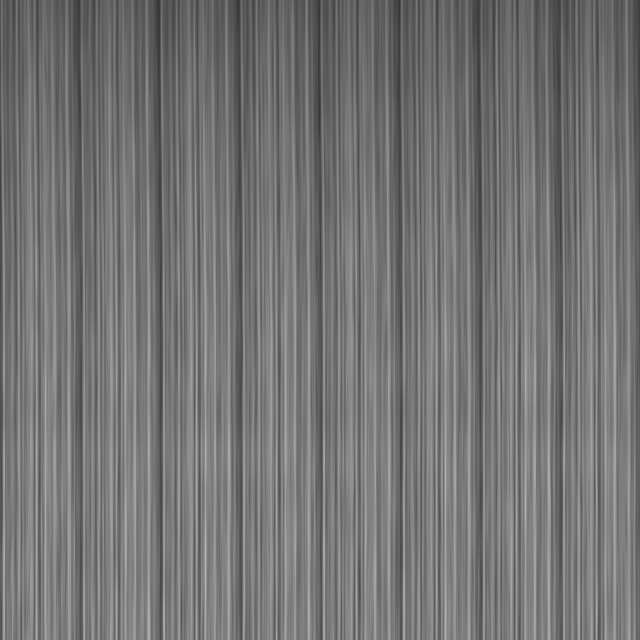
Reproduce this texture procedurally as a WebGL 2 fragment shader.

```glsl
#version 300 es
precision highp float;

uniform vec2 u_resolution;
out vec4 fragColor;

const float TAU = 6.28319;
const float FOLDS = 8.0;            // pleats across the canvas
const float BASE_TONE = 0.435;
const float PLATEAU_LIFT = 0.065;
const float SHADOW_DEPTH = 0.08;
const float CREASE_CONTRAST = 0.13;
const float COARSE_CONTRAST = 0.06;
const float FINE_CONTRAST = 0.095;
const float STRAY_CONTRAST = 0.035;
const float FIBRE_CONTRAST = 0.09;
const float SIDEWAYS_DRIFT = 0.03;  // in folds, towards the top
const vec2 FIBRE_DENSITY = vec2(500.0, 14.0);

float hash(vec2 p) {
    vec3 q = fract(vec3(p.xyx) * 0.1031);
    q += dot(q, q.yzx + 33.33);
    return fract((q.x + q.y) * q.z);
}

// Soft line at a centre, wrapping once per fold
float ridge(float u, float centre, float width) {
    float d = abs(fract(u - centre + 0.5) - 0.5) / width;
    return exp(-d * d);
}

// Cellular lines of alternating sign, strength swaying with height
float streaks(float u, float cells, float period, float y, float seed) {
    float x = u * cells;
    float sum = 0.0;
    for (float k = -1.0; k <= 1.0; k++) {
        float cell = floor(x) + k;
        vec2 id = vec2(mod(cell, cells * period), seed);
        float centre = cell + 0.2 + 0.6 * hash(id);
        float width = mix(0.25, 0.5, hash(id + 17.0));
        float side = mod(id.x, 2.0) * 2.0 - 1.0;
        float tone = side * mix(-0.15, 1.0, hash(id + 41.0));
        float sway = 0.85 + 0.15 * sin(3.0 * y + TAU * hash(id + 73.0));
        float d = (x - centre) / width;
        sum += tone * sway * exp(-d * d);
    }
    return sum;
}

// Stretched smooth noise for short fibres, each column shifted in height
float fibres(vec2 p) {
    float column = floor(p.x);
    float across = smoothstep(0.0, 1.0, fract(p.x));
    float side[2];
    for (int k = 0; k < 2; k++) {
        float c = column + float(k);
        float h = p.y + hash(vec2(c, 5.0));
        float row = floor(h);
        float along = smoothstep(0.0, 1.0, fract(h));
        side[k] = mix(hash(vec2(c, row)), hash(vec2(c, row + 1.0)), along);
    }
    return mix(side[0], side[1], across) - 0.5;
}

// Broad light and shade of one pleat
float pleat(float u) {
    float t = fract(u);
    float plateau = smoothstep(0.21, 0.27, t) * (1.0 - smoothstep(0.68, 0.75, t));
    float shadow = ridge(u, 0.985, 0.055) + 0.5 * ridge(u, 0.74, 0.025);
    return PLATEAU_LIFT * plateau - SHADOW_DEPTH * shadow;
}

// Crisp creases and glints shared by every pleat
float creases(float u) {
    float glints = ridge(u, 0.235, 0.015) + 0.7 * ridge(u, 0.53, 0.014)
                 + 0.8 * ridge(u, 0.86, 0.02) + 0.5 * ridge(u, 0.055, 0.016);
    float cuts = ridge(u, 0.265, 0.012) + ridge(u, 0.5, 0.014)
               + 0.7 * ridge(u, 0.205, 0.015) + 0.5 * ridge(u, 0.025, 0.014);
    return CREASE_CONTRAST * (glints - cuts);
}

void main() {
    vec2 uv = gl_FragCoord.xy / u_resolution;
    float y = uv.y;

    // Pleat coordinate with a slight lean
    float u = uv.x * FOLDS + SIDEWAYS_DRIFT * smoothstep(0.45, 1.0, y);

    float depth = mix(0.7, 1.0, smoothstep(0.0, 0.45, y));
    float tone = BASE_TONE + depth * pleat(u) + creases(u);

    // Streaks: repeating coarse and fine lines, then stray ones
    float fineness = mix(1.2, 0.75, smoothstep(0.1, 1.0, y));
    tone += COARSE_CONTRAST * streaks(u, 20.0, 1.0, y, 3.0);
    tone += FINE_CONTRAST * fineness * streaks(u, 34.0, 1.0, y, 8.0);
    tone += STRAY_CONTRAST * fineness * streaks(u, 38.0, FOLDS, y, 21.0);

    // Fibres waver gently as they run down the cloth
    float waver = 0.0006 * sin(19.0 * y + 23.0 * uv.x);
    tone += FIBRE_CONTRAST * fibres((uv + vec2(waver, 0.0)) * FIBRE_DENSITY);

    // Light falls off towards the top
    tone *= 1.09 - 0.07 * y - 0.24 * y * y * y;
    fragColor = vec4(vec3(clamp(tone, 0.0, 1.0)), 1.0);
}
```
